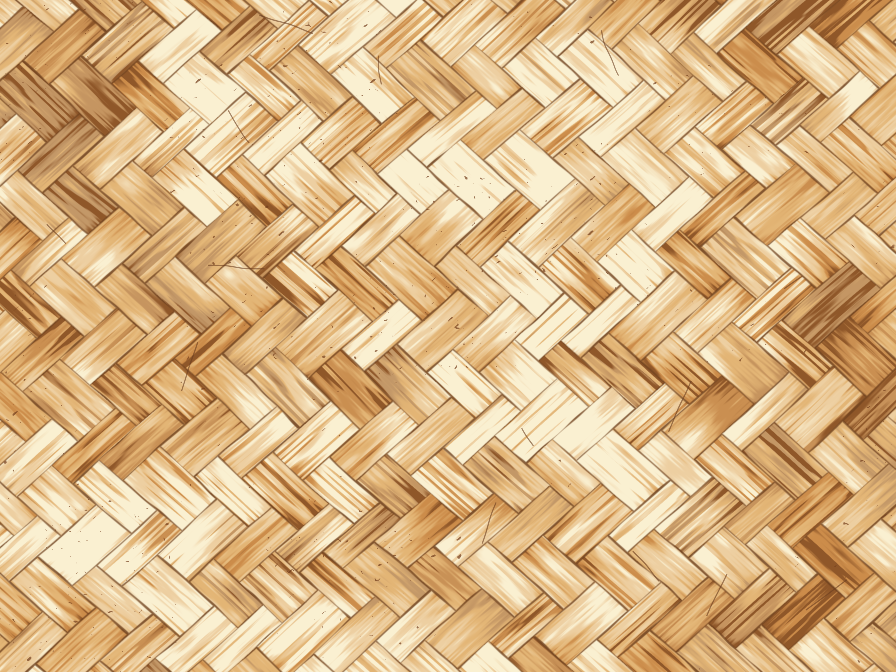
This texture is drawn by a Shadertoy shader. Its source:

```glsl
// Woven bamboo mat: a two-over, two-under twill of split strips set on the diagonal.
// The falling strips are wider than the rising ones, so the zigzag rows climb gently.
// Each float gets its own tone, grain and grooves; flecks and stray hairs lie on top.

float hash(vec2 p) {
    vec3 q = fract(vec3(p.xyx) * 0.1031);
    q += dot(q, q.yzx + 33.33);
    return fract((q.x + q.y) * q.z);
}

float noise(vec2 p) {
    vec2 i = floor(p), f = fract(p);
    f = f * f * (3.0 - 2.0 * f);
    return mix(mix(hash(i), hash(i + vec2(1, 0)), f.x),
               mix(hash(i + vec2(0, 1)), hash(i + vec2(1, 1)), f.x), f.y);
}

// Uneven boundary before strip k of one strip family
float stripEdge(float k, float family) {
    return k + 0.36 * (hash(vec2(k, family * 17.0)) - 0.5);
}

// Index of the uneven strip that holds coordinate s
float stripIndex(float s, float family) {
    float k = floor(s);
    return k - step(s, stripEdge(k, family)) + step(stripEdge(k + 1.0, family), s);
}

// Tone from 0 (groove) to 1 (bleached skin)
vec3 bambooColor(float tone, float greyness) {
    vec3 shade = mix(vec3(0.80, 0.55, 0.29), vec3(0.76, 0.60, 0.42), greyness);
    vec3 c = mix(vec3(0.56, 0.34, 0.16), shade, smoothstep(-0.1, 0.14, tone));
    c = mix(c, vec3(0.89, 0.71, 0.46), smoothstep(0.2, 0.45, tone));
    c = mix(c, vec3(0.93, 0.81, 0.63), smoothstep(0.45, 0.66, tone));
    return mix(c, vec3(0.98, 0.94, 0.82), smoothstep(0.68, 0.88, tone));
}

float segmentDistance(vec2 p, vec2 a, vec2 b) {
    vec2 d = b - a;
    return length(p - a - d * clamp(dot(p - a, d) / dot(d, d), 0.0, 1.0));
}

vec3 weave(vec2 p, float pixel) {
    // Oblique coordinates: x climbs to the right, y climbs to the left
    vec2 bend = vec2(noise(p * 5.0 + 3.0), noise(p * 5.0 + 40.0)) - 0.5;
    vec2 q = (p + 0.010 * bend) / vec2(cos(0.733), sin(0.733));
    vec2 uv = 0.5 * vec2(q.y + q.x, q.y - q.x) / vec2(0.0595, 0.0525) + vec2(1.06, 0.12);

    // Find the float on top: x runs along it, y across it
    vec2 cell = vec2(stripIndex(uv.x, 1.0), stripIndex(uv.y, 2.0));
    float phase = mod(cell.x + cell.y, 4.0);
    bool rising = phase < 2.0;
    vec2 family = rising ? vec2(1, 2) : vec2(2, 1);
    vec2 s = rising ? uv : uv.yx;
    vec2 k = rising ? cell : cell.yx;
    k.x -= mod(phase, 2.0);
    vec2 lo = vec2(stripEdge(k.x, family.x), stripEdge(k.y, family.y));
    vec2 hi = vec2(stripEdge(k.x + 2.0, family.x), stripEdge(k.y + 1.0, family.y));
    vec2 inset = min(s - lo, hi - s);
    vec2 id = k + family * 71.0;
    float kind = hash(id + 5.3), rough = hash(id + 19.7);

    // Long straight grain along the float
    vec2 g = s + 31.0 * kind;
    float streak = noise(g * vec2(0.4, 7.0));
    float fine = noise(g * vec2(1.6, 21.0) + 7.0);
    float blotch = noise(g * vec2(1.0, 1.5) + 50.0);
    float groove = smoothstep(0.56, 0.76, noise(g * vec2(0.5, 14.0) + 90.0));

    float tone = 0.63 + 0.56 * (kind - 0.5) + 0.26 * (streak - 0.5)
        + 0.32 * (fine - 0.5) + 0.46 * (blotch - 0.5)
        + 0.34 * (hash(id + 2.9) - 0.5) * (s.x - 0.5 * (lo.x + hi.x))
        + 0.60 * (noise(p * 3.5 + 11.0) - 0.5) - 0.12 * p.x;
    tone -= groove * mix(0.10, 0.60, rough);
    tone -= 0.12 * hash(id + 2.9) * (1.0 - smoothstep(0.0, 0.3, inset.x));
    vec3 color = bambooColor(tone, 0.9 * smoothstep(0.3, 0.9, hash(id + 8.1)));

    // Thin dark seams, wider and deeper at some floats
    float depth = noise(s * 1.7 + id);
    float seam = mix(0.005, 0.04, depth);
    float soft = 0.4 * pixel / 0.056 + 0.008;
    float gap = 1.0 - smoothstep(seam - soft, seam + soft, min(inset.x, inset.y));
    return mix(color, vec3(0.44, 0.26, 0.12), mix(0.5, 0.9, depth) * gap);
}

// Small brown flecks, clustered in patches
float flecks(vec2 p, float pixel) {
    vec2 g = p * 85.0 + 0.6 * noise(p * 160.0), i = floor(g);
    vec2 d = fract(g) - 0.3 - 0.4 * vec2(hash(i + 4.0), hash(i + 9.0));
    d.x += d.y * (hash(i + 33.0) - 0.5) * 3.0;
    float size = mix(0.05, 0.20, pow(hash(i + 23.0), 5.0));
    float present = step(hash(i + 61.0), 0.2 * smoothstep(0.4, 0.8, noise(p * 6.0 + 70.0)));
    float soft = pixel * 42.0;
    return present * (1.0 - smoothstep(size - soft, size + soft, length(d)));
}

// Loose fibres lying on the mat
float hairs(vec2 p, float pixel) {
    float cover = 0.0;
    for (float n = 0.0; n < 14.0; n++) {
        vec2 a = vec2(1.33, 1.0) * (vec2(hash(vec2(n, 3.0)), hash(vec2(n, 8.0))) - 0.5);
        float turn = 6.283 * hash(vec2(n, 14.0));
        vec2 b = a + mix(0.03, 0.09, hash(vec2(n, 21.0))) * vec2(cos(turn), sin(turn));
        float d = segmentDistance(p + 0.006 * noise(p * 30.0), a, b);
        cover = max(cover, 1.0 - smoothstep(0.0003, 0.0006 + 0.6 * pixel, d));
    }
    return cover;
}

void mainImage(out vec4 fragColor, in vec2 fragCoord) {
    float pixel = 1.0 / iResolution.y;
    vec2 p = (fragCoord - 0.5 * iResolution.xy) * pixel;
    vec3 color = vec3(0);
    for (int n = 0; n < 4; n++) // four samples keep the fine grain smooth
        color += 0.25 * weave(p + (vec2(n % 2, n / 2) * 0.5 - 0.25) * pixel, pixel);
    color = mix(color, vec3(0.45, 0.24, 0.11), 0.7 * flecks(p, pixel));
    color = mix(color, vec3(0.42, 0.24, 0.12), 0.6 * hairs(p, pixel));
    fragColor = vec4(color, 1.0);
}
```
